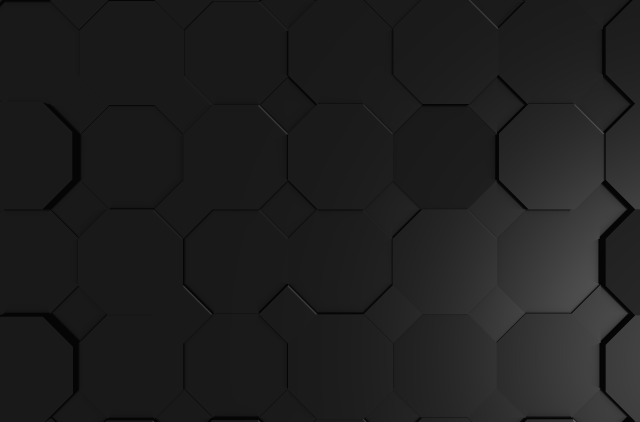
Write a Shadertoy shader that draws this pattern.

```glsl
// Dark wall of octagon and diamond blocks at uneven heights, lit from the lower right.

#define PITCH 0.2458                // octagon spacing, in canvas heights
#define ORIGIN vec2(0.192, 0.012)   // one lattice corner
#define CUT 0.28                    // half diagonal of a diamond, in pitches
#define DEPTH 0.038                 // perspective growth of the tallest block
#define STEPS 20                    // height slices tested per ray
#define SAMPLES 3                   // antialiasing grid side
#define SEAM 0.012                  // hairline width, in pitches
#define BASE_GREY 0.098
#define WALL_GREY 0.018
#define GLOW 0.175
#define GLOW_CENTRE vec2(1.52, 0.25)
#define GLOW_SPREAD 0.21

const float DIAGONAL = 0.70711;

struct Tile {
    vec2 id;       // even for diamonds, odd for octagons
    vec2 local;    // offset from the tile centre, in pitches
    vec2 normal;   // outward direction of the nearest edge
    float edge;    // distance to that edge, in pitches
    float height;  // 0 to 1
};

float hash(vec2 p) {
    return fract(sin(dot(p, vec2(127.1, 311.7))) * 43758.545);
}

// The left column alternates tall and low, the right one stands mid high
float octagonHeight(vec2 cell, float rnd) {
    float evenRow = 1.0 - mod(cell.y, 2.0);
    if (cell.x < -0.5) return mix(0.3 * rnd, 0.9 + 0.1 * rnd, evenRow);
    if (cell.x > 4.5) return 0.42 + 0.2 * rnd;
    return 0.5 * rnd;
}

Tile tileAt(vec2 p) {
    Tile t;
    vec2 g = (p - ORIGIN) / PITCH;
    vec2 corner = floor(g + 0.5);
    vec2 fromCorner = g - corner;
    float slant = (abs(fromCorner.x) + abs(fromCorner.y) - CUT) * DIAGONAL;

    if (slant < 0.0) {
        t.id = 2.0 * corner;
        t.local = fromCorner;
        t.normal = sign(fromCorner) * DIAGONAL;
        t.edge = -slant;
        t.height = 0.35 * hash(t.id);
    } else {
        vec2 cell = floor(g);
        t.id = 2.0 * cell + 1.0;
        t.local = g - cell - 0.5;
        vec2 a = abs(t.local);
        vec2 side = sign(t.local);
        float straight = 0.5 - max(a.x, a.y);
        vec2 axis = a.x > a.y ? vec2(side.x, 0.0) : vec2(0.0, side.y);
        t.normal = slant < straight ? side * DIAGONAL : axis;
        t.edge = min(slant, straight);
        t.height = octagonHeight(cell, hash(t.id));
    }
    return t;
}

// How strongly a block reflects the glow
float tileGain(vec2 id) {
    float diamond = 1.0 - mod(id.x, 2.0);
    float turnedAway = 1.0 - step(0.5, abs(id.x + 2.0 * id.y - 17.0));
    float gain = mix(0.9, 1.2, hash(id + 17.3)) + 0.15 * diamond;
    return gain * (1.0 - 0.75 * turnedAway);
}

// Grey of a top face, with its seams, contact shadow and bevel
float shadeTop(Tile t, vec2 p) {
    vec2 away = p - GLOW_CENTRE;
    float glow = GLOW * exp(-dot(away, away) / GLOW_SPREAD);
    float tilt = 1.0 + 0.35 * dot(t.local, vec2(1.0, -0.6));
    float grey = BASE_GREY + glow * tileGain(t.id) * tilt;

    Tile next = tileAt(p + t.normal * (t.edge + 0.01) * PITCH);
    float rise = next.height - t.height;
    float line = 1.0 - smoothstep(0.5 * SEAM, 1.5 * SEAM, t.edge);

    // Taller neighbours towards the light cast shadow here
    float facing = 0.6 + 0.4 * dot(t.normal, vec2(0.9, -0.43));
    float shadow = smoothstep(0.02, 0.22, rise) * facing;
    grey *= 1.0 - 0.95 * line * shadow;
    grey *= 1.0 - 0.4 * shadow * exp(-t.edge / 0.03);

    // Upper right bevels of raised blocks catch a thin glint
    float bevel = smoothstep(0.85, 1.0, dot(t.normal, vec2(DIAGONAL)));
    float glint = bevel * smoothstep(0.04, 0.2, -rise);
    float inner = step(-ORIGIN.x, p.x - 2.0 * ORIGIN.x);
    return grey + line * glint * inner * (0.13 + 0.6 * glow);
}

// Descend through height slices until a block is met
float render(vec2 p, vec2 eye) {
    float slice = 1.0 / float(STEPS);
    for (int i = 0; i <= STEPS; i++) {
        float z = 1.0 - float(i) * slice;
        vec2 q = eye + (p - eye) / (1.0 + DEPTH * z);
        Tile t = tileAt(q);
        if (t.height >= z) {
            bool wall = t.height - z > slice;
            return wall ? WALL_GREY : shadeTop(t, q);
        }
    }
    return WALL_GREY;
}

void mainImage(out vec4 fragColor, in vec2 fragCoord) {
    vec2 eye = 0.5 * iResolution.xy / iResolution.y;
    float grey = 0.0;
    for (int j = 0; j < SAMPLES; j++) {
        for (int i = 0; i < SAMPLES; i++) {
            vec2 jitter = (vec2(float(i), float(j)) + 0.5) / float(SAMPLES) - 0.5;
            grey += render((fragCoord + jitter) / iResolution.y, eye);
        }
    }
    fragColor = vec4(vec3(grey / float(SAMPLES * SAMPLES)), 1.0);
}
```
